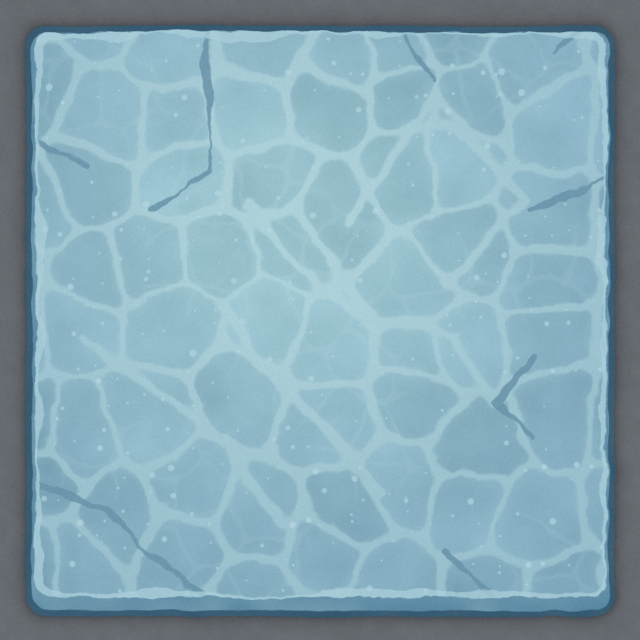
Reproduce this texture procedurally as a WebGL 1 fragment shader.

```glsl
precision highp float;
// A square slab of pale blue ice lying on grey stone, lit from the upper middle.
// Rounded boxes form the rim and face; a warped Voronoi web joined with long
// veins draws the frosty seams, and thin noisy strokes add the dark cracks.
uniform vec2 u_resolution;

float hash(vec2 p) {
  vec3 q = fract(vec3(p.xyx) * 0.1031);
  q += dot(q, q.yzx + 33.33);
  return fract((q.x + q.y) * q.z);
}

vec2 hash2(vec2 p) {
  return vec2(hash(p), hash(p + 47.3));
}

float noise(vec2 p) {
  vec2 i = floor(p), f = fract(p);
  f = f * f * (3.0 - 2.0 * f);
  return mix(mix(hash(i), hash(i + vec2(1, 0)), f.x),
             mix(hash(i + vec2(0, 1)), hash(i + 1.0), f.x), f.y);
}

float fbm(vec2 p) {
  float sum = 0.0, amp = 0.5;
  for (int i = 0; i < 4; i++) {
    sum += amp * noise(p);
    p = p * 2.03 + 17.1;
    amp *= 0.5;
  }
  return sum;
}

float smin(float a, float b, float k) {
  float h = max(k - abs(a - b), 0.0) / k;
  return min(a, b) - h * h * k * 0.25;
}

float box(vec2 p, vec2 halfSize, float radius) {
  vec2 q = abs(p) - halfSize + radius;
  return length(max(q, 0.0)) + min(max(q.x, q.y), 0.0) - radius;
}

float seg(vec2 p, vec2 a, vec2 b) {
  vec2 d = b - a;
  return length(p - a - d * clamp(dot(p - a, d) / dot(d, d), 0.0, 1.0));
}

float bend(vec2 p, vec2 a, vec2 b, vec2 c) {
  return min(seg(p, a, b), seg(p, b, c));
}

// x: rounded distance to the cell border, y: random tone of the cell
vec2 cells(vec2 p) {
  vec2 base = floor(p), nearest = vec2(0), id = vec2(0);
  float best = 9.0, border = 1.0;
  for (int j = -1; j <= 1; j++) for (int i = -1; i <= 1; i++) {
    vec2 c = base + vec2(i, j);
    vec2 r = c + 0.12 + 0.76 * hash2(c) - p;
    if (dot(r, r) < best) { best = dot(r, r); nearest = r; id = c; }
  }
  for (int j = -2; j <= 2; j++) for (int i = -2; i <= 2; i++) {
    vec2 c = id + vec2(i, j);
    vec2 r = c + 0.12 + 0.76 * hash2(c) - p;
    vec2 d = r - nearest;
    if (dot(d, d) > 0.0001) border = smin(border, dot(0.5 * (r + nearest), normalize(d)), 0.13);
  }
  return vec2(border, hash(id + 9.7));
}

float veins(vec2 p) {
  float d = bend(p, vec2(0.39, 0.68), vec2(0.45, 0.596), vec2(0.573, 0.50));
  d = min(d, bend(p, vec2(0.573, 0.50), vec2(0.71, 0.473), vec2(0.771, 0.375)));
  d = min(d, bend(p, vec2(0.677, 0.85), vec2(0.82, 0.69), vec2(0.70, 0.56)));
  d = min(d, bend(p, vec2(0.13, 0.473), vec2(0.35, 0.31), vec2(0.443, 0.18)));
  d = min(d, bend(p, vec2(0.345, 0.518), vec2(0.423, 0.414), vec2(0.60, 0.23)));
  return min(d, bend(p, vec2(0.677, 0.85), vec2(0.60, 0.74), vec2(0.54, 0.65)));
}

float cracks(vec2 p) {
  float d = bend(p, vec2(0.326, 0.95), vec2(0.326, 0.733), vec2(0.24, 0.675));
  d = min(d, bend(p, vec2(0.055, 0.245), vec2(0.163, 0.203), vec2(0.312, 0.07)));
  d = min(d, bend(p, vec2(0.833, 0.44), vec2(0.771, 0.375), vec2(0.833, 0.316)));
  d = min(d, seg(p, vec2(0.05, 0.785), vec2(0.14, 0.736)));
  d = min(d, seg(p, vec2(0.632, 0.95), vec2(0.677, 0.87)));
  d = min(d, seg(p, vec2(0.697, 0.14), vec2(0.768, 0.07)));
  d = min(d, seg(p, vec2(0.948, 0.72), vec2(0.827, 0.675)));
  return min(d, seg(p, vec2(0.90, 0.955), vec2(0.866, 0.92)));
}

// Sparse round bubbles, one at most in each grid square
float bubbles(vec2 p, float scale, float px) {
  vec2 q = p * scale, id = floor(q);
  float r = mix(0.0015, 0.0055, pow(hash(id + 3.1), 3.0));
  float d = length(fract(q) - 0.2 - 0.6 * hash2(id + 71.0)) / scale - r;
  return step(0.62, hash(id + 5.5)) * (1.0 - smoothstep(-px, px, d));
}

vec3 iceFace(vec2 p, float px, float inset) {
  vec2 wobble = vec2(fbm(p * 22.0), fbm(p * 22.0 + 50.0)) - 0.47;
  vec2 w = p + wobble * 0.024;
  vec2 cell = cells(w * 8.4 + vec2(0.3, 0.6));
  float web = smin(cell.x / 8.4, veins(w) - 0.001, 0.014);
  float width = 0.0025 + 0.005 * noise(p * 9.0);
  float seam = 1.0 - smoothstep(width - 0.001 - px, width + 0.002 + px, web);
  float fine = 1.0 - smoothstep(0.001, 0.004 + px, cells(w * 11.0 + 31.0).x / 11.0);
  float glow = exp(-6.0 * dot(p - vec2(0.46, 0.64), p - vec2(0.46, 0.64)));
  vec3 col = mix(vec3(0.495, 0.655, 0.735), vec3(0.605, 0.765, 0.81), glow);
  col += (cell.y - 0.5) * 0.045 + (fbm(p * 13.0) - 0.47) * 0.09;
  vec3 frost = mix(vec3(0.60, 0.75, 0.805), vec3(0.69, 0.83, 0.86), glow);
  col = mix(col, frost, 0.22 * fine * smoothstep(0.4, 0.65, noise(p * 7.0 + 8.0)));
  col = mix(col, frost, 0.18 * (1.0 - smoothstep(0.0, 0.022, web)));
  col = mix(col, frost, 0.88 * seam);
  col = mix(col, vec3(0.72, 0.85, 0.89), 0.6 * max(bubbles(p, 15.0, px), bubbles(p + 0.31, 27.0, px)));
  float crackWidth = 0.001 + 0.006 * noise(p * 28.0);
  float crack = 1.0 - smoothstep(crackWidth - px, crackWidth + px, cracks(w));
  col = mix(col, vec3(0.41, 0.575, 0.66), 0.85 * crack);
  float rim = 0.003 + 0.018 * pow(noise(p * 17.0 + 4.0), 2.0);
  return mix(col, vec3(0.67, 0.81, 0.855), 0.75 * (1.0 - smoothstep(rim - px, rim + px, inset)));
}

void main() {
  vec2 p = gl_FragCoord.xy / u_resolution;
  float px = 1.0 / min(u_resolution.x, u_resolution.y);
  float chip = fbm(p * 30.0) - 0.47;
  float outer = box(p - vec2(0.5007, 0.498), vec2(0.460, 0.4615), 0.032) + chip * 0.006;
  float lip = outer + 0.009 + (noise(p * 38.0) - 0.5) * 0.004;
  float face = box(p - vec2(0.5013, 0.508), vec2(0.4465, 0.4427), 0.026) + chip * 0.016;

  // Stone ground and contact shadow
  vec3 col = vec3(0.405, 0.422, 0.444) + (fbm(p * 45.0) - 0.47) * 0.035;
  col *= 1.0 - 0.28 * exp(-max(outer, 0.0) * 110.0);

  // Dark rim, bevelled lip, then the face
  vec3 lipColor = mix(vec3(0.34, 0.52, 0.63), vec3(0.44, 0.61, 0.69), noise(p * 24.0));
  col = mix(col, vec3(0.22, 0.36, 0.45) + chip * 0.06, 1.0 - smoothstep(-px, px, outer));
  col = mix(col, lipColor, 1.0 - smoothstep(-px, px, lip));
  col = mix(col, iceFace(p, px, -face), 1.0 - smoothstep(-px, px, max(face, lip)));
  col += (hash(floor(p * 512.0)) - 0.5) * 0.018;
  gl_FragColor = vec4(col, 1.0);
}
```
